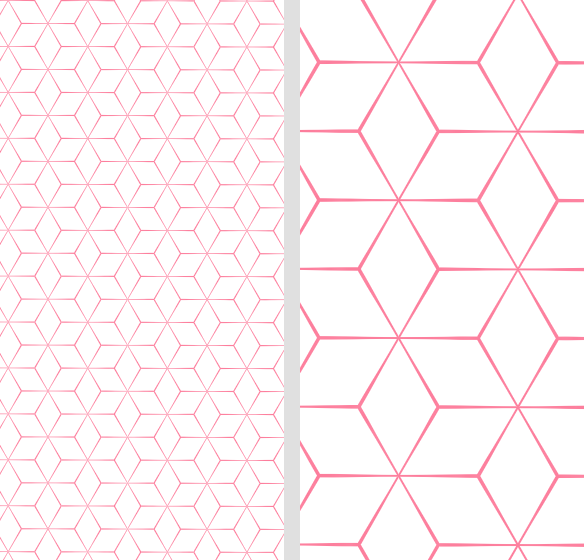
Left: the whole. Right: its middle third, enlarged.
Write a WebGL 1 fragment shader that draws this pattern.

```glsl
precision highp float;

uniform vec2 u_resolution;

float hash(vec2 p) {
  return fract(sin(dot(p, vec2(127.1, 311.7))) * 4375.85);
}

float valueNoise(vec2 p) {
  vec2 cell = floor(p);
  vec2 f = fract(p);
  f = f * f * (3.0 - 2.0 * f);
  return mix(mix(hash(cell), hash(cell + vec2(1.0, 0.0)), f.x),
             mix(hash(cell + vec2(0.0, 1.0)), hash(cell + 1.0), f.x), f.y);
}

// Offset from the nearest star centre of a triangular lattice with spacing 1
vec2 nearestStar(vec2 p) {
  vec2 period = vec2(1.7320508, 1.0);
  vec2 a = p - period * floor(p / period + 0.5);
  vec2 shifted = p - 0.5 * period;
  vec2 b = shifted - period * floor(shifted / period + 0.5);
  return dot(a, a) < dot(b, b) ? a : b;
}

// Distance to the closest of six spokes, 60 degrees apart
float spokeDistance(vec2 q) {
  q = abs(q);
  return min(q.y, abs(0.8660254 * q.x - 0.5 * q.y));
}

void main() {
  float pixel = 12.19 / u_resolution.y;
  vec2 p = gl_FragCoord.xy * pixel - vec2(2.776, 7.674);
  p.y += 0.0025 * p.x;

  // Spokes are thin at the star and swell towards the three-way joints
  vec2 q = nearestStar(p);
  float along = length(q) * 1.7320508;
  float halfWidth = mix(0.0072, 0.0128, smoothstep(0.1, 1.0, along));
  halfWidth *= 0.94 + 0.12 * valueNoise(p * 9.0);

  // Box-filtered coverage keeps hairlines even at any resolution
  float coverage = clamp(halfWidth + 0.5 * pixel - spokeDistance(q),
                         0.0, min(pixel, 2.0 * halfWidth)) / pixel;

  // Slightly uneven ink
  coverage *= 0.94 + 0.06 * valueNoise(p * 14.0 + 31.0);
  gl_FragColor = vec4(mix(vec3(1.0), vec3(0.99, 0.49, 0.61), coverage), 1.0);
}
```
